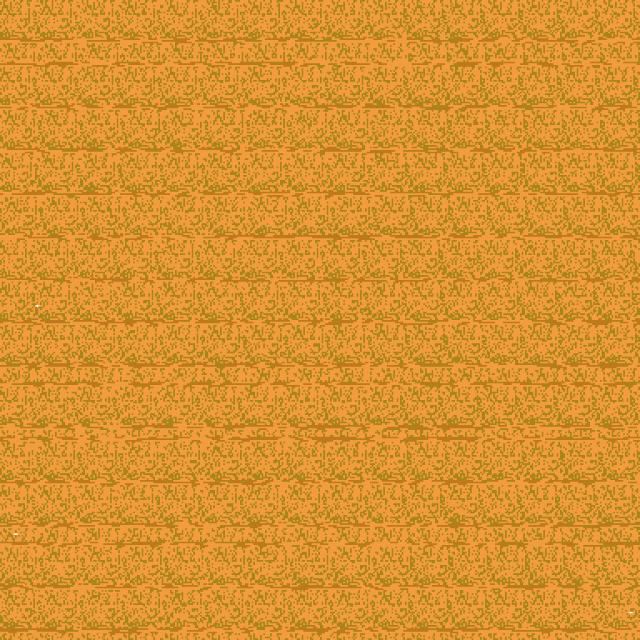
A three.js fragment shader for this pattern:

```glsl
varying vec2 vUv;

float hash(vec2 p) {
  vec3 q = fract(p.xyx * 0.1031);
  q += dot(q, q.yzx + 33.33);
  return fract((q.x + q.y) * q.z);
}

// Single bright cell, with a fainter one beside it
float speck(vec2 cell, vec2 at) {
  vec2 d = abs(cell - at);
  return d.y < 0.5 && d.x < 1.5 ? 1.0 - 0.5 * d.x : 0.0;
}

vec3 cellColor(vec2 cell) {
  // Bands of 26 rows; some are cut short where a new run of bands starts
  float y = cell.y;
  vec2 run = y < 40.0 ? vec2(0.0, 40.0)
    : y < 232.0 ? vec2(40.0, 232.0)
    : y < 265.0 ? vec2(232.0, 265.0)
    : y < 328.0 ? vec2(265.0, 328.0) : vec2(328.0, 400.0);
  float row = floor(mod(y - run.x, 25.8));
  float band = floor((y - run.x) / 25.8) + run.x;
  float rowsLeft = min(25.0 - row, run.y - y - 1.0);

  // Tiles shift a little per band and narrow towards the right
  float x = cell.x + floor(8.0 * hash(vec2(band, 3.0)));
  float width = 25.0;
  if (x >= 225.0) {
    x -= 225.0;
    width = 23.0;
  }
  vec2 tile = vec2(mod(x, width), row);

  // Upright clumps above, flat clumps below
  vec2 key = tile;
  float low = smoothstep(13.0, 22.0, row);
  float merge = hash(tile + 71.0);
  if (merge < 0.35 * (1.0 - low)) key.y -= 1.0;
  else if (merge > 1.0 - 0.45 * low) key.x -= 1.0;

  // Stray cells differ from one repeat to the next
  if (hash(cell + 517.0) < 0.1) key = cell + 211.0;

  // Dense knot and faint arcs in the lower half of each tile
  vec2 knot = tile - vec2(8.0, 21.0);
  float density = 0.31 + 0.09 * low;
  density += 0.28 * exp(-dot(knot, knot) / 16.0);
  density += 0.16 * low * sin(1.7 * length(tile - vec2(16.0, 24.0)));

  // Broken dashes along the bottom of each band
  float dashRow = step(rowsLeft, 2.5);
  if (dashRow > 0.5) {
    key = vec2(floor((cell.x + 3.0 * rowsLeft) / 5.0), band + rowsLeft);
    density = rowsLeft < 0.5 ? 0.22 : 0.55;
  }

  vec3 orange = vec3(0.95, 0.61, 0.24);
  vec3 olive = vec3(0.66, 0.52, 0.10);
  vec3 rust = vec3(0.74, 0.48, 0.11);
  float rustiness = max(0.85 * dashRow, 0.4 * smoothstep(19.0, 25.0, row));
  vec3 ink = mix(olive, rust, step(hash(key + 133.0), rustiness));
  vec3 color = mix(orange, ink, step(hash(key + 19.0), density));

  float white = speck(cell, vec2(22.0, 183.0))
    + speck(cell, vec2(9.0, 320.0)) + speck(cell, vec2(378.0, 367.0));
  return mix(color, vec3(1.0), white);
}

void main() {
  // Average a grid of samples over the footprint to smooth cell edges
  vec2 footprint = fwidth(vUv);
  vec3 sum = vec3(0.0);
  for (int i = 0; i < 4; i++) {
    for (int j = 0; j < 4; j++) {
      vec2 offset = (vec2(float(i), float(j)) + 0.5) / 4.0 - 0.5;
      vec2 p = vUv + offset * footprint;
      sum += cellColor(floor(vec2(p.x, 1.0 - p.y) * 384.0));
    }
  }
  gl_FragColor = vec4(sum / 16.0, 1.0);
}
```
